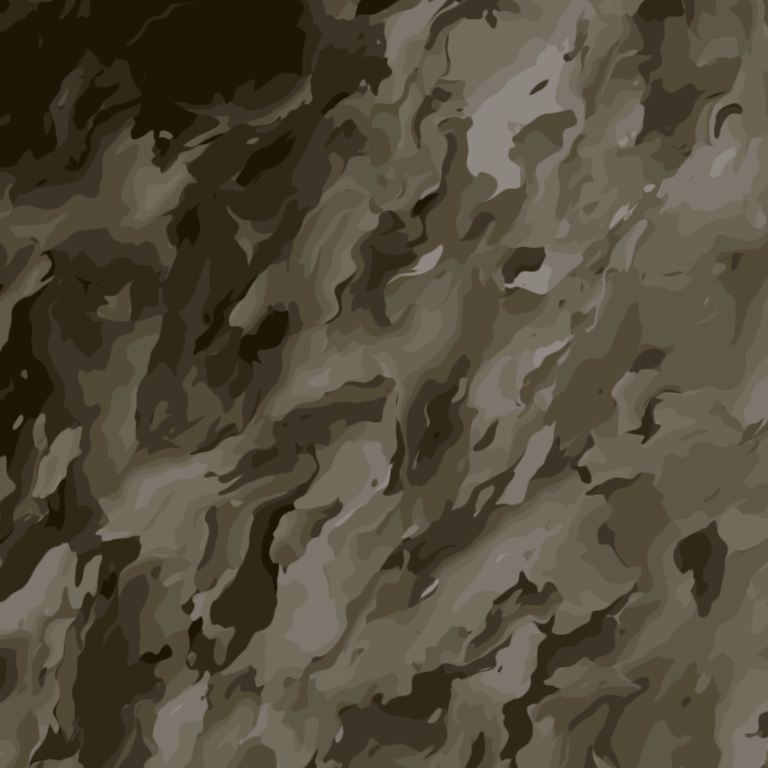
This pattern is drawn by a Shadertoy shader. Its source:

```glsl
// Mottled camouflage of ragged, slanting olive-brown and stone-grey patches.

const int   LAYERS      = 6;       // patch layers laid over the ground
const float SLANT       = 0.92;    // main direction of the patches, radians
const float SLANT_SWING = 0.38;    // how far layers turn away from it
const vec2  GRAIN       = vec2(3.6, 7.5); // frequency along and across the slant
const float TONE_SPREAD = 0.85;    // tone variation inside a layer
const float EDGE        = 0.0014;  // half width of a patch edge, in canvas units
const vec2  SHADE_POS   = vec2(0.12, 0.93);
const vec2  LIGHT_POS   = vec2(0.84, 0.58);

const int TONES = 9;
const vec3 PALETTE[TONES] = vec3[TONES](
    vec3(0.115, 0.085, 0.015), vec3(0.185, 0.155, 0.090),
    vec3(0.240, 0.205, 0.155), vec3(0.320, 0.285, 0.215),
    vec3(0.365, 0.340, 0.275), vec3(0.410, 0.385, 0.320),
    vec3(0.445, 0.420, 0.355), vec3(0.490, 0.455, 0.420),
    vec3(0.550, 0.530, 0.500));
// Tone levels at which one colour gives way to the next
const float CUTS[TONES - 1] = float[TONES - 1](
    -1.75, -1.08, -0.58, -0.10, 0.28, 0.67, 1.08, 1.72);

float hash(vec2 p) {
    return fract(sin(dot(p, vec2(127.1, 311.7))) * 43758.5453);
}

float noise(vec2 p) {
    vec2 cell = floor(p), f = fract(p);
    f = f * f * (3.0 - 2.0 * f);
    return mix(mix(hash(cell), hash(cell + vec2(1, 0)), f.x),
               mix(hash(cell + vec2(0, 1)), hash(cell + vec2(1, 1)), f.x), f.y);
}

// Layered noise scaled to zero mean and about unit deviation
float fbm(vec2 p) {
    float sum = 0.0, amp = 0.5;
    for (int i = 0; i < 4; i++) {
        sum += amp * (noise(p) - 0.5);
        p = p * 2.03 + vec2(17.3, 9.1);
        amp *= 0.46;
    }
    return sum / 0.121;
}

// Bends the plane so that outlines become lobed and ragged
vec2 warp(vec2 p) {
    vec2 broad = vec2(noise(p * 11.0 + 3.7), noise(p * 11.0 + 41.2)) - 0.5;
    vec2 fine = vec2(noise(p * 38.0 + 8.3), noise(p * 38.0 + 67.9)) - 0.5;
    return p + 0.050 * broad + 0.017 * fine;
}

// Coordinates running along and across a direction
vec2 slanted(vec2 p, float angle) {
    vec2 dir = vec2(cos(angle), sin(angle));
    return vec2(dot(p, dir), dot(p, vec2(-dir.y, dir.x))) * GRAIN;
}

// Edge width of a field, the same share of the canvas at any size
float edgeWidth(float field) {
    return max(fwidth(field) * iResolution.y * EDGE, 1e-4);
}

vec3 toneColor(float tone) {
    float w = edgeWidth(tone);
    vec3 color = PALETTE[0];
    for (int i = 0; i < TONES - 1; i++)
        color = mix(color, PALETTE[i + 1], smoothstep(CUTS[i] - w, CUTS[i] + w, tone));
    return color;
}

void mainImage(out vec4 fragColor, in vec2 fragCoord) {
    vec2 uv = fragCoord / iResolution.y;
    vec2 p = warp(uv);

    // Broad lighting: a dark upper left corner and a bright right side
    float shade = 1.0 - smoothstep(0.08, 0.62, distance(uv, SHADE_POS));
    float light = 1.0 - smoothstep(0.05, 0.55, distance(uv, LIGHT_POS));
    float trend = 0.02 - 1.75 * shade + 0.75 * light;

    // Ground
    vec3 color = toneColor(trend + TONE_SPREAD * fbm(slanted(p, SLANT) + 5.0));

    // Patches, each layer finer and sparser than the one below
    for (int i = 0; i < LAYERS; i++) {
        float k = float(i);
        float angle = SLANT + SLANT_SWING * sin(k * 2.4 + 0.6);
        vec2 q = slanted(p, angle) * (1.0 + 0.22 * k) + 31.7 * (k + 1.0);
        float cover = fbm(q) - mix(0.25, 1.05, k / float(LAYERS - 1));
        float w = edgeWidth(cover);
        float tone = trend + TONE_SPREAD * fbm(q * 0.7 + 113.0);
        color = mix(color, toneColor(tone), smoothstep(-w, w, cover));
    }

    fragColor = vec4(color, 1.0);
}
```
